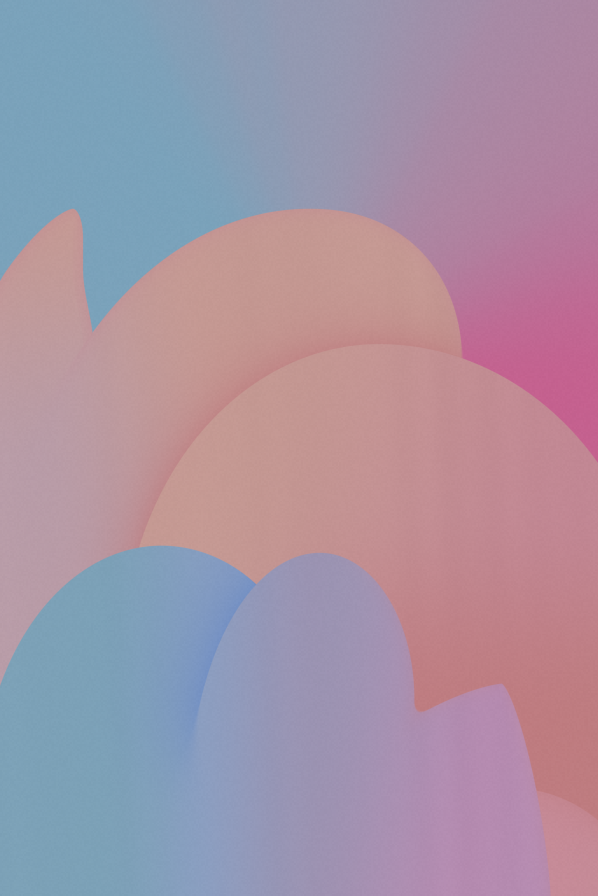
Write a Shadertoy shader that draws this background.

```glsl
// Soft pastel domes overlapping in front of a blue-to-pink fan of light.

// Dome placement, in canvas heights: apex, then radii of the left and right flanks
const vec2 FIN_APEX = vec2(0.081, 0.767), FIN_L = vec2(0.143, 0.228), FIN_R = vec2(0.0117, 0.0326);
const vec2 BACK_APEX = vec2(0.345, 0.767), BACK_L = vec2(0.345, 0.482), BACK_R = vec2(0.171, 0.176);
const vec2 FRONT_APEX = vec2(0.423, 0.616), FRONT_L = vec2(0.2865, 0.352), FRONT_R = vec2(0.3125, 0.352);
const vec2 BLUE_APEX = vec2(0.180, 0.391), BLUE_L = vec2(0.202, 0.2865), BLUE_R = vec2(0.169, 0.195);
const vec2 LILAC_APEX = vec2(0.357, 0.383), LILAC_L = vec2(0.146, 0.280), LILAC_R = vec2(0.1055, 0.163);
const vec2 HORN_APEX = vec2(0.560, 0.237), HORN_L = vec2(0.195, 0.130), HORN_R = vec2(0.0547, 0.241);
const vec2 CORNER_APEX = vec2(0.573, 0.120), CORNER_L = vec2(0.1), CORNER_R = vec2(0.169, 0.208);

// Light fan
const vec2 FAN_CENTRE = vec2(0.35, 0.60);
const vec2 GLOW_CENTRE = vec2(0.67, 0.56);
const vec3 SKY_BLUE = vec3(0.48, 0.635, 0.73);
const vec3 SKY_GREY = vec3(0.59, 0.595, 0.69);
const vec3 SKY_MAUVE = vec3(0.68, 0.52, 0.63);
const vec3 HOT_PINK = vec3(0.77, 0.38, 0.56);

// Surfaces
const vec3 PEACH = vec3(0.77, 0.60, 0.575);
const vec3 DUSTY = vec3(0.72, 0.61, 0.655);
const vec3 ROSE = vec3(0.755, 0.525, 0.575);
const vec3 CORAL = vec3(0.745, 0.485, 0.50);
const vec3 TEAL = vec3(0.485, 0.63, 0.715);
const vec3 PERIWINKLE = vec3(0.54, 0.62, 0.755);
const vec3 CREASE_BLUE = vec3(0.43, 0.55, 0.77);
const vec3 LILAC = vec3(0.61, 0.58, 0.70);
const vec3 ORCHID = vec3(0.71, 0.545, 0.69);
const float GRAIN = 0.012;
const float BANDING = 0.012;

float hash(vec2 p) {
    vec3 q = fract(p.xyx * 0.1031);
    q += dot(q, q.yzx + 33.33);
    return fract((q.x + q.y) * q.z);
}

float noise1(float x) {
    float i = floor(x);
    return mix(hash(vec2(i, 7.0)), hash(vec2(i + 1.0, 7.0)), smoothstep(0.0, 1.0, x - i));
}

// Approximate distance to a superelliptic dome whose flanks differ; sides run straight down
float dome(vec2 p, vec2 apex, vec2 left, vec2 right, vec2 power) {
    bool onLeft = p.x < apex.x;
    vec2 r = onLeft ? left : right;
    float n = onLeft ? power.x : power.y;
    vec2 q = max(vec2(abs(p.x - apex.x), p.y - apex.y + r.y) / r, 0.0001);
    float len = pow(pow(q.x, n) + pow(q.y, n), 1.0 / n);
    return (len - 1.0) / length(pow(q / len, vec2(n - 1.0)) / r);
}

float smoothMin(float a, float b, float k) {
    float h = max(k - abs(a - b), 0.0) / k;
    return min(a, b) - h * h * k * 0.25;
}

float cover(float d, float soft) {
    float edge = 0.75 / iResolution.y + soft;
    return 1.0 - smoothstep(-edge, edge, d);
}

// Halo that fades away from an edge on both sides
float halo(float d, float reach) {
    return exp(-abs(d) / reach);
}

vec3 lightFan(vec2 p) {
    vec2 v = p - FAN_CENTRE;
    float turn = atan(v.y, v.x) / 3.14159265;
    turn += 0.035 * (noise1(turn * 38.0) - 0.5) * smoothstep(0.05, 0.4, length(v));
    vec3 c = mix(HOT_PINK, SKY_MAUVE, smoothstep(-0.08, 0.28, turn));
    c = mix(c, SKY_GREY, smoothstep(0.24, 0.50, turn));
    c = mix(c, SKY_BLUE, smoothstep(0.46, 0.72, turn));
    return mix(c, HOT_PINK, 0.6 * exp(-dot(p - GLOW_CENTRE, p - GLOW_CENTRE) / 0.015));
}

void mainImage(out vec4 fragColor, in vec2 fragCoord) {
    vec2 p = fragCoord / iResolution.y;
    float band = BANDING * (noise1(p.x * 42.0 + p.y * 2.0) - 0.5);
    vec3 color = lightFan(p);

    // Left fin, flaring slightly at its foot
    vec2 finPos = p - vec2(0.012 * (1.0 - smoothstep(0.61, 0.70, p.y)), 0.0);
    float fin = dome(finPos, FIN_APEX, FIN_L, FIN_R, vec2(1.4, 2.0));
    vec3 finColor = mix(DUSTY, PEACH, smoothstep(0.45, 0.80, p.y)) + band;
    color = mix(color, mix(finColor, ROSE, 0.35 * halo(fin, 0.008)), cover(fin, 0.0));

    // Back arch, melting into the fin low on the left
    float back = dome(p, BACK_APEX, BACK_L, BACK_R, vec2(2.0, 2.2));
    float front = dome(p, FRONT_APEX, FRONT_L, FRONT_R, vec2(2.0));
    vec3 backColor = mix(DUSTY, PEACH, smoothstep(0.0, 0.28, p.x + 0.4 * (p.y - 0.55))) + band;
    backColor = mix(backColor, CORAL, 0.65 * halo(front, 0.028));
    backColor = mix(backColor, ROSE, 0.3 * halo(back, 0.008) * smoothstep(0.5, 0.65, p.y));
    float melt = 0.035 * (1.0 - smoothstep(0.42, 0.625, p.y));
    color = mix(color, backColor, cover(back, melt));

    // Front arch, deepening towards the lower right
    vec3 frontColor = mix(PEACH, ROSE, smoothstep(0.25, 0.72, p.x + 0.35 * (0.55 - p.y))) + band;
    frontColor = mix(frontColor, CORAL, smoothstep(0.45, 0.18, p.y) * smoothstep(0.25, 0.48, p.x));
    color = mix(color, frontColor, cover(front, 0.0));

    // Low corner fold
    float corner = dome(p, CORNER_APEX, CORNER_L, CORNER_R, vec2(2.0));
    vec3 cornerColor = mix(ROSE + 0.02, CORAL, 0.4 * halo(corner, 0.02));
    color = mix(color, cornerColor, cover(corner, 0.0));

    // Blue dome, shaded beside the lilac one
    float blue = dome(p, BLUE_APEX, BLUE_L, BLUE_R, vec2(2.0));
    float lilac = dome(p, LILAC_APEX, LILAC_L, LILAC_R, vec2(2.0));
    vec3 blueColor = mix(TEAL, PERIWINKLE, smoothstep(0.10, 0.27, p.x)) + band;
    blueColor = mix(blueColor, CREASE_BLUE, 0.75 * halo(lilac, 0.035) * smoothstep(0.08, 0.24, p.y));
    color = mix(color, blueColor, cover(blue, 0.0));

    // Lilac dome joined to the horn, fading into blue at its lower left
    float horn = dome(p, HORN_APEX, HORN_L, HORN_R, vec2(1.4));
    float joined = smoothMin(lilac, horn, 0.016);
    vec3 lilacColor = mix(PERIWINKLE, LILAC, smoothstep(0.20, 0.36, p.x));
    lilacColor = mix(lilacColor, ORCHID, smoothstep(0.34, 0.56, p.x + 0.15 * (0.2 - p.y))) + band;
    lilacColor = mix(lilacColor, ROSE, 0.25 * halo(joined, 0.007) * smoothstep(0.36, 0.46, p.x));
    float fade = p.x < LILAC_APEX.x ? 0.05 * (1.0 - smoothstep(0.04, 0.22, p.y)) : 0.0;
    color = mix(color, lilacColor, cover(joined, fade));

    // Fine grain
    color += GRAIN * (hash(floor(p * 512.0)) - 0.5);
    fragColor = vec4(color, 1.0);
}
```
